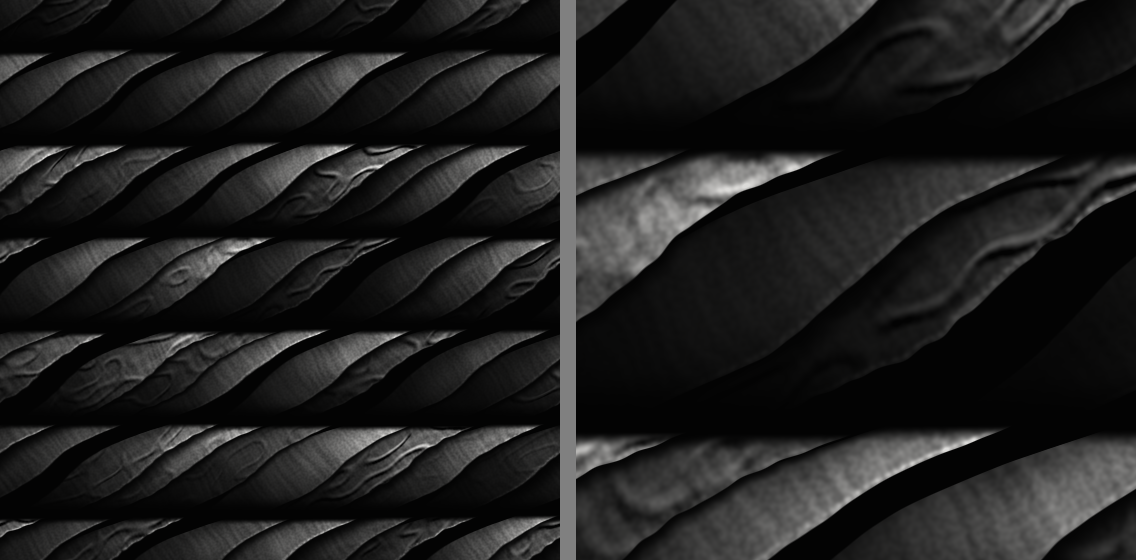
Left: the whole. Right: its middle third, enlarged.
Reproduce this texture procedurally as a Shadertoy shader.

```glsl
// Six rows of dark, overlapping slanted blades, eight to a row, lit from above.
// Each row paints its blades from right to left; every blade has a curved edge,
// a bright rim, a cast shadow, and a ribbed or crumpled embossed surface.

const float ROWS = 6.0;
const float BLADES = 8.0;
const float ROW_OFFSET = 0.51;
const float ROW_HEIGHT = 1.33;   // height of a row in blade spacings
const float MEAN_SLANT = 2.25;   // sideways run over one row, in blade spacings
const float PI = 3.14159;

vec3 hash3(vec2 seed) {
    vec3 p = fract(seed.xyx * vec3(0.1031, 0.1030, 0.0973));
    p += dot(p, p.yxz + 33.33);
    return fract((p.xxy + p.yzz) * p.zyx);
}

vec2 gradientAt(vec2 cell) {
    float angle = 2.0 * PI * hash3(cell).x;
    return vec2(cos(angle), sin(angle));
}

float gradientNoise(vec2 p) {
    vec2 i = floor(p), f = p - i;
    vec2 u = f * f * f * (f * (f * 6.0 - 15.0) + 10.0);
    vec2 e = vec2(0.0, 1.0);
    float low = mix(dot(gradientAt(i), f),
                    dot(gradientAt(i + e.yx), f - e.yx), u.x);
    float high = mix(dot(gradientAt(i + e.xy), f - e.xy),
                     dot(gradientAt(i + e.yy), f - e.yy), u.x);
    return mix(low, high, u.y);
}

// Surface height: p.x runs along the blade, p.y across it
float surfaceHeight(vec2 p, float crumple) {
    float bend = 0.12 * gradientNoise(p * 2.0);
    float ribs = gradientNoise(vec2((p.x + bend) * 13.0, p.y * 1.6));
    float crease = abs(gradientNoise(p * vec2(1.6, 3.5) + 2.0 * bend));
    float lumps = gradientNoise(p * vec2(5.0, 9.0));
    return 0.055 * ribs - crumple * (0.22 * smoothstep(0.0, 0.14, crease) - 0.09 * lumps);
}

// Light falling on the row: brightest at its top, black at its foot
float rowLight(float depth, float start) {
    return smoothstep(0.0, 0.07, depth - start)
         * pow(1.0 - depth, 1.25) * smoothstep(1.0, 0.8, depth);
}

// Paints one blade over the tone beneath it; p.x is relative to its own slot
float paintBlade(float under, vec2 p, vec2 seed, float aa) {
    vec3 form = hash3(seed + 17.0);
    vec3 look = hash3(seed + 71.0);
    float depth = p.y;
    float crumple = smoothstep(0.45, 1.0, look.y);

    // Local axes along and across the blade
    vec2 q = vec2(p.x, -depth * ROW_HEIGHT);
    vec2 local = vec2(dot(q, vec2(0.85, 0.53)), dot(q, vec2(0.53, -0.85)));
    vec2 grainPos = local + seed * vec2(7.3, 11.7);

    // Curved lower edge and tapering width
    float slant = MEAN_SLANT + 0.5 * (form.y - 0.5);
    float curve = depth + 0.06 * sin(2.0 * PI * depth);
    float wobble = 0.07 * gradientNoise(vec2(grainPos.x * 1.8, seed.y))
                 + (0.015 + 0.07 * crumple) * gradientNoise(vec2(grainPos.x * 6.0, seed.x));
    float inside = 0.6 * (form.x - 0.5) - slant * curve - p.x + wobble;
    float width = mix(0.72, 1.15, form.z) * (0.75 + 0.35 * sin(PI * depth));
    float mask = smoothstep(-aa, aa, inside)
               * smoothstep(-aa, aa, width - inside + 0.6 * wobble);

    // Embossed surface
    vec2 toLight = vec2(0.035, -0.03);
    float relief = surfaceHeight(grainPos, crumple)
                 - surfaceHeight(grainPos + toLight, crumple);
    float grain = gradientNoise(grainPos * 28.0);
    float stain = gradientNoise(grainPos * 2.3);
    float surface = max(0.0, 1.0 + 5.0 * relief + 0.22 * grain + 0.35 * stain);

    // Shading and rim
    float tone = mix(0.27, 0.80, look.x * look.x);
    float ramp = mix(0.35, 1.0, smoothstep(width, 0.0, inside));
    float rim = exp(-pow((inside - 0.03) / 0.035, 2.0)) * mix(0.1, 0.4, look.z);
    float light = rowLight(depth, 0.05 * form.z);
    float shade = light * (tone * ramp * surface + rim * (0.7 + 0.6 * grain));

    // Shadow cast on the blade to the right
    float reach = mix(0.15, 0.55, look.z);
    float shadow = mix(0.06, 1.0, smoothstep(0.0, reach, -inside));
    return mix(under * shadow, shade, mask);
}

void mainImage(out vec4 fragColor, in vec2 fragCoord) {
    vec2 uv = fragCoord / iResolution.xy;
    float aa = 15.0 / iResolution.y;

    // Row number and depth below the top of the row
    float down = (1.0 - uv.y) * ROWS - ROW_OFFSET;
    float row = mod(floor(down), ROWS);
    float depth = fract(down);
    float x = uv.x * BLADES;

    // Nearby blades, right to left
    float first = floor(x + MEAN_SLANT * depth) + 3.0;
    float tone = 0.0;
    for (int n = 0; n < 6; n++) {
        float slot = first - float(n);
        vec2 seed = vec2(mod(slot, BLADES), row);
        tone = paintBlade(tone, vec2(x - slot, depth), seed, aa);
    }

    vec3 black = vec3(0.012);
    vec3 highlight = vec3(1.0, 0.995, 0.985);
    fragColor = vec4(black + highlight * min(tone, 0.85), 1.0);
}
```
